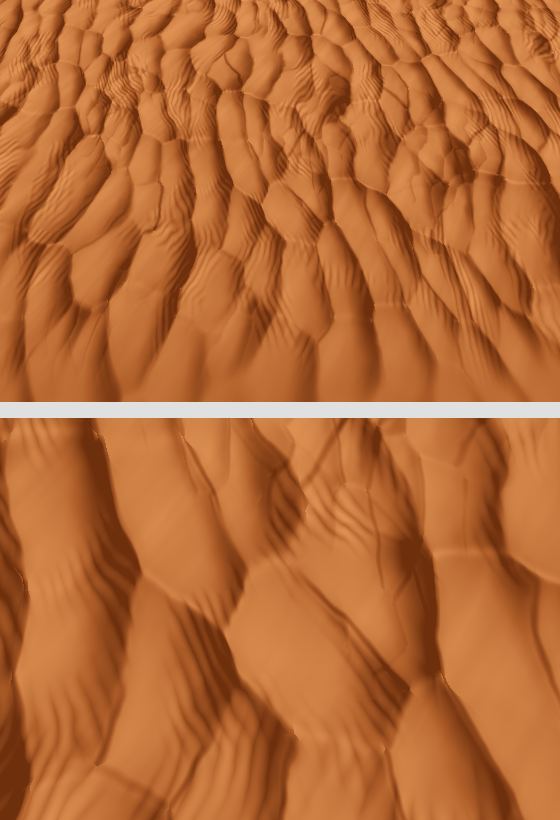
Top: the whole. Bottom: its middle third, enlarged.
Write a Shadertoy shader that draws this texture.

```glsl
const float HORIZON = 1.95;                  // in canvas heights
const vec2 DUNE_DENSITY = vec2(16.0, 15.5);  // dunes per unit of ground

const vec3 SHADOW = vec3(0.43, 0.185, 0.05);
const vec3 SAND   = vec3(0.69, 0.372, 0.163);
const vec3 SUNLIT = vec3(0.87, 0.57, 0.325);

vec2 hash2(vec2 cell) {
    vec3 a = fract(cell.xyx * vec3(0.1031, 0.1030, 0.0973));
    a += dot(a, a.yzx + 33.33);
    return fract((a.xx + a.yz) * a.zy);
}

mat2 rotation(float angle) {
    float c = cos(angle), s = sin(angle);
    return mat2(c, s, -s, c);
}

// Layered, self-warping sines, about -1 to 1
float swell(vec2 q) {
    float sum = 0.0, amplitude = 0.6;
    mat2 turn = 1.6 * rotation(0.9);
    for (int i = 0; i < 4; i++) {
        q = turn * q + 1.7;
        q += 0.6 * sin(q.yx);
        sum += amplitude * sin(q.x) * sin(q.y);
        amplitude *= 0.6;
    }
    return sum;
}

// Perspective projection from the canvas to the dune field
vec2 groundFromCanvas(vec2 p, float centre) {
    float depth = HORIZON - p.y;
    return DUNE_DENSITY * vec2(p.x - centre, 1.0) / depth;
}

// Cellular mounds: xy = blended offset from the crest,
// z = distance to the cell border, w = how upright that border is
vec4 mounds(vec2 q, float sharpness) {
    vec2 base = floor(q), nearest = vec2(9.0), second = vec2(9.0);
    vec3 blend = vec3(0.0);
    for (int j = -1; j <= 1; j++)
    for (int i = -1; i <= 1; i++) {
        vec2 cell = base + vec2(i, j);
        vec2 offset = q - cell - 0.5 - (hash2(cell) - 0.5) * vec2(0.65, 0.85);
        float d = dot(offset, offset);
        blend += vec3(offset, 1.0) * exp(-sharpness * d);
        if (d < dot(nearest, nearest)) {
            second = nearest;
            nearest = offset;
        } else if (d < dot(second, second)) {
            second = offset;
        }
    }
    vec2 normal = normalize(second - nearest);
    float border = dot(0.5 * (nearest + second), normal);
    return vec4(blend.xy / blend.z, border, abs(normal.x));
}

// Light from the left: broad lit face, darkening lee side and ends
float sunlight(vec2 offset) {
    float lee = smoothstep(0.0, 0.5, offset.x);
    return 0.15 - 0.32 * offset.x - 0.36 * lee - 0.32 * dot(offset, offset);
}

// Thin dark line along the upright borders of the mounds
float crevice(vec4 mound, float width) {
    float upright = smoothstep(0.1, 0.8, mound.w);
    return upright * (1.0 - smoothstep(0.0, width, mound.z));
}

// Fine creased wind ripples running across the given direction
float ripples(vec2 q, float angle, float frequency, float bend) {
    vec2 across = vec2(cos(angle), sin(angle));
    float phase = dot(q, across) * frequency + bend;
    return 2.0 * abs(sin(0.5 * phase)) - 1.27;
}

vec3 sandColour(float tone) {
    tone = clamp(tone, 0.0, 1.0);
    return tone < 0.55 ? mix(SHADOW, SAND, tone / 0.55)
                       : mix(SAND, SUNLIT, (tone - 0.55) / 0.45);
}

void mainImage(out vec4 fragColor, in vec2 fragCoord) {
    vec2 p = fragCoord / iResolution.y;
    float aspect = iResolution.x / iResolution.y;
    float focus = smoothstep(0.0, 0.25, p.y);
    float pixel = DUNE_DENSITY.x / ((HORIZON - p.y) * iResolution.y);

    // Bend the ground so that the crests meander
    vec2 ground = groundFromCanvas(p, 0.42 * aspect);
    vec2 q = ground;
    q.x += 0.38 * sin(1.1 * ground.y + 0.5 * ground.x) + 0.03 * ground.y;
    q += 0.2 * vec2(swell(ground * 0.6), swell(ground * 0.5 + 4.0));
    q += 0.07 * focus * vec2(swell(ground * 1.5), swell(ground * 1.4 + 8.0));
    q.x += 0.03 * focus * swell(ground * 3.2);

    // Large dunes with smaller ones lying in their hollows
    vec4 dune = mounds(q, mix(7.0, 19.0, focus));
    vec4 minor = mounds(rotation(0.4) * q * vec2(2.1, 1.8) + 17.0, 12.0);
    float patches = swell(ground * 0.55 + 9.0);
    float valley = 0.6 * dune.x + 0.7 * (0.2 - dune.z);
    float hollow = smoothstep(0.0, 0.55, patches + valley);
    float tone = 0.62 + sunlight(dune.xy) * mix(0.8, 1.15, focus);
    tone += focus * hollow * (0.55 * sunlight(minor.xy) - 0.04);

    // Crevices, broken in places, with a soft shade beside them
    float broken = smoothstep(-0.5, 0.15, swell(ground * 0.9 + 2.0));
    tone -= 0.42 * focus * broken * crevice(dune, 0.04 + pixel);
    tone -= 0.07 * focus * crevice(dune, 0.16);
    tone -= 0.22 * focus * hollow * crevice(minor, 0.07 + pixel);

    // Wind ripples gathered in the hollows, turning from patch to patch
    float bend = 4.0 * swell(ground * 0.9 + 5.0);
    float wave = mix(ripples(q, 0.5, 44.0, bend), ripples(q, -0.55, 40.0, -bend),
                     smoothstep(-0.15, 0.15, swell(ground * 0.5 + 21.0)));
    float rippled = smoothstep(0.0, 0.5, swell(ground * 0.9 + 12.0) + valley);
    tone += 0.17 * wave * rippled * focus;

    // Wispy slanting streaks, fine wrinkles and the broad fall of light
    vec2 slanted = rotation(0.85) * ground;
    tone += 0.08 * swell(slanted * vec2(3.2, 0.7)) * mix(0.4, 1.0, focus);
    tone += 0.09 * swell(slanted * vec2(6.5, 1.8) + 3.0) * focus * (0.35 + 0.65 * rippled);
    tone += 0.2 * (p.y - 0.5);

    fragColor = vec4(sandColour(tone), 1.0);
}
```
